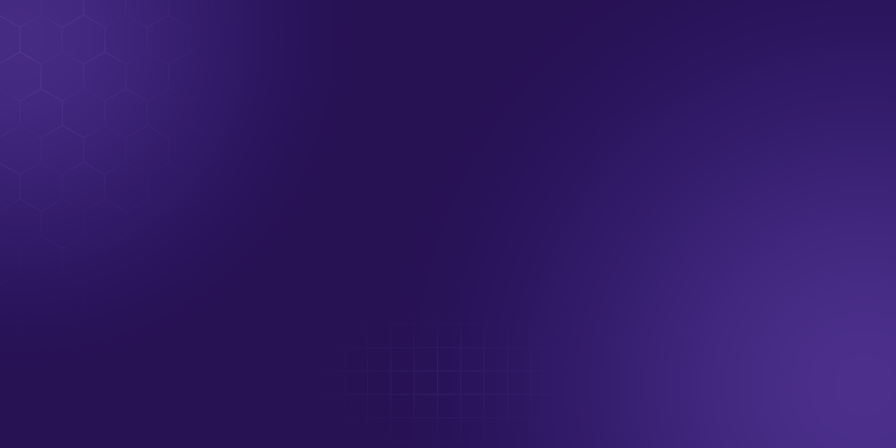
Write a Shadertoy shader that draws this background.

```glsl
// Deep indigo backdrop with two soft violet glows, a fading honeycomb in the
// upper left corner and a faint square grid near the bottom centre.
// Glows are radial falloffs; both line patterns come from repeated distances.

// Lengths are in canvas heights: x spans 0..2, y spans 0..1.
const vec3 DARK = vec3(0.153, 0.070, 0.325);
const vec3 INDIGO = vec3(0.166, 0.080, 0.368);
const vec3 LEFT_VIOLET = vec3(0.275, 0.168, 0.515);
const vec3 RIGHT_VIOLET = vec3(0.294, 0.184, 0.545);
const vec3 LINE_COLOR = vec3(0.55, 0.42, 0.78);

const vec2 LEFT_CENTER = vec2(0.04, 0.92);
const float LEFT_RADIUS = 0.68;
const vec2 RIGHT_CENTER = vec2(1.93, 0.14);
const float RIGHT_RADIUS = 0.97;

const vec2 HEX_ORIGIN = vec2(0.0917, 0.9115);
const float HEX_WIDTH = 0.0948;
const vec2 HEX_FADE_CENTER = vec2(0.06, 0.94);
const vec2 HEX_FADE_RADIUS = vec2(0.56, 0.78);
const float HEX_STRENGTH = 0.17;

const vec2 GRID_ORIGIN = vec2(0.9766, 0.1719);
const float GRID_CELL = 0.0521;
const vec2 GRID_FADE_CENTER = vec2(0.98, 0.155);
const vec2 GRID_FADE_RADIUS = vec2(0.36, 0.18);
const float GRID_STRENGTH = 0.10;

const float LINE_HALF_WIDTH = 0.0013;

// Smooth falloff: 1 at the centre, 0 at the edge of the ellipse.
float falloff(vec2 p, vec2 center, vec2 radius) {
    return 1.0 - smoothstep(0.0, 1.0, length((p - center) / radius));
}

// Antialiased coverage of a thin line at distance d.
float lineCoverage(float d) {
    return clamp((LINE_HALF_WIDTH - d) * iResolution.y + 0.5, 0.0, 1.0);
}

// Distance to the nearest edge of a honeycomb with pointed tops.
float hexEdgeDistance(vec2 p) {
    vec2 period = HEX_WIDTH * vec2(1.0, sqrt(3.0));
    vec2 a = mod(p + 0.5 * period, period) - 0.5 * period;
    vec2 b = mod(p, period) - 0.5 * period;
    vec2 cell = abs(dot(a, a) < dot(b, b) ? a : b);
    return 0.5 * HEX_WIDTH - max(cell.x, dot(cell, vec2(0.5, 0.5 * sqrt(3.0))));
}

// Distance to the nearest line of a square grid.
float gridDistance(vec2 p) {
    vec2 d = abs(fract(p / GRID_CELL + 0.5) - 0.5) * GRID_CELL;
    return min(d.x, d.y);
}

// Layered sines that make some edges brighter than others.
float edgeVariation(vec2 p) {
    return 0.65 + 0.25 * sin(37.0 * p.x + 21.0 * p.y)
                + 0.15 * sin(53.0 * p.y - 29.0 * p.x);
}

void mainImage(out vec4 fragColor, in vec2 fragCoord) {
    vec2 p = fragCoord / iResolution.y;
    p.x *= 2.0 * iResolution.y / iResolution.x;

    // Base with a wide indigo halo around each glow
    float leftDist = length(p - LEFT_CENTER) / LEFT_RADIUS;
    float rightDist = length(p - RIGHT_CENTER) / RIGHT_RADIUS;
    float halo = 1.0 - smoothstep(0.7, 1.2, min(leftDist, rightDist));
    vec3 color = mix(DARK, INDIGO, halo);

    // Violet glows
    color = mix(color, LEFT_VIOLET, falloff(p, LEFT_CENTER, vec2(LEFT_RADIUS)));
    color = mix(color, RIGHT_VIOLET, falloff(p, RIGHT_CENTER, vec2(RIGHT_RADIUS)));

    // Honeycomb
    float hexLine = lineCoverage(hexEdgeDistance(p - HEX_ORIGIN));
    float hexFade = falloff(p, HEX_FADE_CENTER, HEX_FADE_RADIUS) * edgeVariation(p);
    color = mix(color, LINE_COLOR, HEX_STRENGTH * hexLine * hexFade);

    // Square grid
    float gridLine = lineCoverage(gridDistance(p - GRID_ORIGIN));
    float gridFade = falloff(p, GRID_FADE_CENTER, GRID_FADE_RADIUS);
    color = mix(color, LINE_COLOR, GRID_STRENGTH * gridLine * gridFade);

    fragColor = vec4(color, 1.0);
}
```
